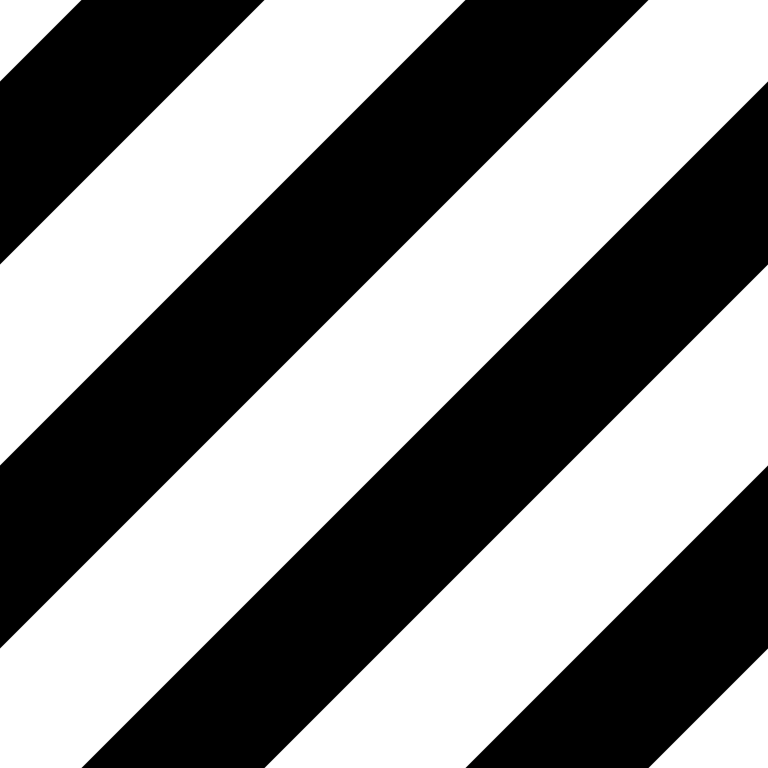
Give the GLSL for this pattern, as a Shadertoy shader.

```glsl
const vec2 REPEATS = vec2(2.0, -2.0);   // whole stripe periods across and up
const float STRIPE_WIDTH = 0.4766;      // dark share of one period
const float STRIPE_CENTER = 0.4505;     // dark band centre within the period
const vec3 STRIPE_COLOR = vec3(0.0);
const vec3 GROUND_COLOR = vec3(1.0);

// Signed distance to the nearest stripe edge, in periods; negative inside
float stripeDistance(float phase) {
    float fromCenter = abs(fract(phase - STRIPE_CENTER + 0.5) - 0.5);
    return fromCenter - 0.5 * STRIPE_WIDTH;
}

void mainImage(out vec4 fragColor, in vec2 fragCoord) {
    vec2 uv = fragCoord / iResolution.xy;

    // Phase runs across the diagonal and wraps on both axes
    float phase = dot(uv, REPEATS);

    // Edge smoothing over one pixel, measured along the phase gradient
    float pixelSpan = length(REPEATS / iResolution.xy);
    float coverage = clamp(0.5 - stripeDistance(phase) / pixelSpan, 0.0, 1.0);

    fragColor = vec4(mix(GROUND_COLOR, STRIPE_COLOR, coverage), 1.0);
}
```
